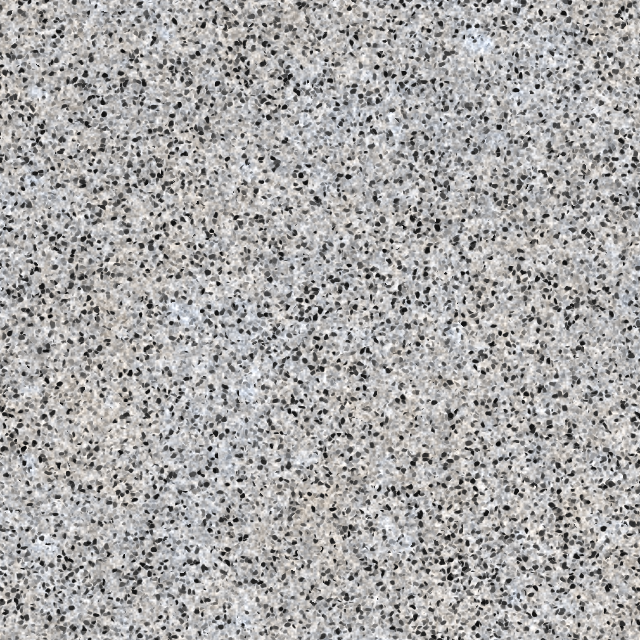
Write a WebGL 2 fragment shader that draws this texture.

```glsl
#version 300 es
precision highp float;
// Fine-grained pale granite: a mottled feldspar ground, soft grey quartz
// grains and small dark mica flecks. Grains are jittered, warped ellipses on
// hashed grids; low-frequency noise clusters them and shifts the tint.

#define GROUND_TONE   0.778
#define GROUND_NOISE  0.28
#define QUARTZ_CELLS  150.0
#define QUARTZ_SHARE  0.40
#define MICA_CELLS    132.0
#define MICA_SHARE    0.25
#define GRAIN_EDGE    0.20
#define WARP          0.0034
#define TINT          0.07
#define SPOT_CELLS    9.0
#define SPOT_SHARE    0.22

uniform vec2 u_resolution;
out vec4 fragColor;

// Three uniform random values for an integer cell and a layer number.
vec3 hash3(vec2 cell, int layer) {
    uvec3 v = uvec3(ivec3(ivec2(cell) + 512, layer));
    v = v * 1664525u + 1013904223u;
    v.x += v.y * v.z; v.y += v.z * v.x; v.z += v.x * v.y;
    v ^= v >> 16u;
    v.x += v.y * v.z; v.y += v.z * v.x; v.z += v.x * v.y;
    return vec3(v >> 8u) / 16777216.0;
}

// Smooth value noise, three independent channels in 0..1.
vec3 noise3(vec2 p, int layer) {
    vec2 cell = floor(p), f = fract(p);
    f = f * f * (3.0 - 2.0 * f);
    vec3 low  = mix(hash3(cell, layer), hash3(cell + vec2(1, 0), layer), f.x);
    vec3 high = mix(hash3(cell + vec2(0, 1), layer), hash3(cell + vec2(1, 1), layer), f.x);
    return mix(low, high, f.y);
}

// Darkens a tone with scattered elliptical grains; the darkest grain wins.
float scatterGrains(float tone, vec2 uv, float cells, float share,
                    vec2 radii, vec2 tones, float pixel, int layer) {
    vec2 p = uv * cells, home = floor(p);
    float edge = max(GRAIN_EDGE, 0.7 * pixel * cells);
    float result = tone;
    for (int y = -1; y <= 1; y++) {
        for (int x = -1; x <= 1; x++) {
            vec2 cell = home + vec2(x, y);
            vec3 place = hash3(cell, layer);
            vec3 form = hash3(cell, layer + 1);
            if (place.z > share) continue;
            float angle = 6.2832 * form.x;
            vec2 axis = vec2(cos(angle), sin(angle));
            vec2 d = p - cell - place.xy;
            d = vec2(dot(d, axis), dot(d, vec2(-axis.y, axis.x)));
            float stretch = mix(1.0, 1.35, form.y);
            float dist = length(d * vec2(1.0 / stretch, stretch))
                       - mix(radii.x, radii.y, form.z);
            float cover = 1.0 - smoothstep(-edge, edge, dist);
            float grainTone = mix(tones.x, tones.y, fract(form.y * 7.0 + form.x));
            result = min(result, mix(tone, grainTone, cover));
        }
    }
    return result;
}

// Coverage of rare, soft, roundish pale inclusions.
float paleSpots(vec2 uv) {
    vec2 p = uv * SPOT_CELLS;
    vec3 place = hash3(floor(p), 40);
    vec3 form = hash3(floor(p), 41);
    float dist = length(fract(p) - mix(vec2(0.3), vec2(0.7), place.xy));
    float radius = mix(0.14, 0.28, form.x);
    return step(place.z, SPOT_SHARE) * (1.0 - smoothstep(0.4 * radius, radius, dist));
}

void main() {
    float pixel = 1.0 / min(u_resolution.x, u_resolution.y);
    vec2 uv = gl_FragCoord.xy * pixel;
    vec2 warped = uv + WARP * (noise3(uv * 210.0, 1).xy - 0.5);

    // Regional variation: broad shading and grain clustering.
    vec3 broad = noise3(uv * 6.0, 2) - 0.5;
    vec3 cluster = noise3(uv * 42.0, 3) - 0.5;
    float density = 1.0 + 0.4 * broad.x + 0.9 * cluster.x;
    float spot = paleSpots(uv + 0.03 * (noise3(uv * 45.0, 4).xy - 0.5));

    // Feldspar ground with coarse and fine mottling.
    vec3 mottle = noise3(uv * 195.0, 5) - 0.5;
    vec3 speckle = noise3(uv * 370.0, 6) - 0.5;
    float tone = GROUND_TONE + GROUND_NOISE * (mottle.x + 0.8 * speckle.x)
               + 0.04 * broad.y + 0.05 * cluster.y + 0.05 * spot;

    // Quartz, then mica on top.
    float thinning = 1.0 - 0.55 * spot;
    tone = scatterGrains(tone, warped, QUARTZ_CELLS, QUARTZ_SHARE * thinning,
                         vec2(0.20, 0.52), vec2(0.41, 0.66), pixel, 10);
    tone = scatterGrains(tone, warped, MICA_CELLS, MICA_SHARE * density * thinning,
                         vec2(0.24, 0.57), vec2(0.06, 0.35), pixel, 20);
    tone += 0.05 * speckle.y;

    // Warm and cool drift, fading out in the dark grains.
    float warmth = 0.5 * broad.z + 0.6 * cluster.z + 0.7 * mottle.z - 0.4 * spot;
    vec3 tint = TINT * warmth * vec3(0.6, 0.0, -0.8) + vec3(0.003, -0.002, -0.002);
    vec3 color = vec3(tone) + tint * smoothstep(0.1, 0.7, tone);
    fragColor = vec4(clamp(color, 0.0, 1.0), 1.0);
}
```
